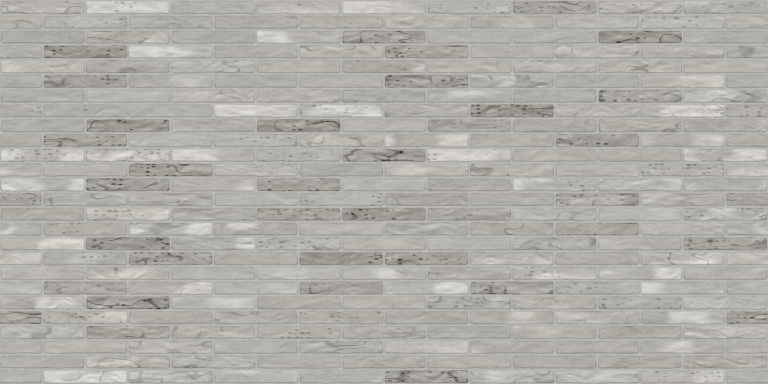
Write a Shadertoy shader that draws this texture.

```glsl
// Wall of long, thin, weathered pale grey bricks in a half-offset running bond.

#define COLUMNS 9.0
#define ROWS 26.0
#define JOINT 0.085          // half joint width, in row heights
#define CORNER 0.13          // corner radius, in row heights
#define DARK_SHARE 0.17      // share of dark, pitted bricks
#define CHALK 0.13           // strength of whitish scuffs
#define RELIEF 0.17          // strength of surface shading
#define BRICK_COLOR vec3(0.705, 0.695, 0.674)
#define DARK_COLOR vec3(0.625, 0.607, 0.583)
#define MORTAR_COLOR vec3(0.725, 0.728, 0.715)

float hash(vec2 p) {
    return fract(sin(dot(p, vec2(127.1, 311.7))) * 43758.5453);
}

float noise(vec2 p) {
    vec2 i = floor(p), f = fract(p);
    f = f * f * (3.0 - 2.0 * f);
    return mix(mix(hash(i), hash(i + vec2(1, 0)), f.x),
               mix(hash(i + vec2(0, 1)), hash(i + vec2(1, 1)), f.x), f.y);
}

float fbm(vec2 p) {
    float sum = 0.0, amplitude = 0.5;
    for (int i = 0; i < 4; i++) {
        sum += amplitude * noise(p);
        p = p * 2.03 + 17.3;
        amplitude *= 0.5;
    }
    return sum / 0.9375;
}

float roundedBox(vec2 p, vec2 halfSize, float radius) {
    vec2 q = abs(p) - halfSize + radius;
    return length(max(q, 0.0)) + min(max(q.x, q.y), 0.0) - radius;
}

// Folded clay surface, stretched along the brick
float clayHeight(vec2 p) {
    float bend = 1.6 * noise(p * vec2(0.8, 0.6) + 5.0);
    return fbm(vec2(p.x * 0.9, p.y * 2.6 + bend));
}

// Thin wavy cracks that fade in and out
float creases(vec2 p, float blur) {
    float n = noise(vec2(p.x * 0.75, p.y * 2.3 + 1.5 * noise(p * 0.9)));
    float line = 1.0 - smoothstep(0.02, 0.07 + blur, abs(n - 0.5));
    return line * smoothstep(0.45, 0.7, noise(p * vec2(0.7, 1.4) + 31.0));
}

// Small scattered holes, one candidate per cell
float pits(vec2 p, float blur) {
    vec2 grid = p * vec2(2.2, 3.6);
    vec2 cell = floor(grid);
    vec2 center = 0.3 + 0.4 * vec2(hash(cell + 3.1), hash(cell + 8.7));
    float radius = 0.1 + 0.17 * hash(cell + 5.9);
    float d = length((grid - cell - center) * vec2(0.75, 1.0));
    return step(0.56, hash(cell)) * (1.0 - smoothstep(radius - blur, radius + blur, d));
}

void mainImage(out vec4 fragColor, in vec2 fragCoord) {
    vec2 uv = fragCoord / iResolution.xy;
    float pixel = ROWS / iResolution.y;
    float pitch = 2.0 * ROWS / COLUMNS;   // brick pitch in row heights

    // Brick layout, rows counted from the top
    float row = floor((1.0 - uv.y) * ROWS);
    float along = uv.x * COLUMNS - 0.5 * mod(row, 2.0);
    vec2 id = vec2(mod(floor(along), COLUMNS), row);
    vec2 local = (vec2(fract(along), fract(uv.y * ROWS)) - 0.5) * vec2(pitch, 1.0);
    vec2 clay = local + 60.0 * vec2(hash(id + 1.3), hash(id + 7.7));

    // Slightly uneven brick outline
    float wobble = 0.05 * (noise(clay * vec2(1.5, 3.0)) - 0.5);
    float d = roundedBox(local, 0.5 * vec2(pitch, 1.0) - JOINT, CORNER) + wobble;
    float brickMask = 1.0 - smoothstep(-0.6 * pixel, 0.6 * pixel, d);

    // Tone of each brick
    float pick = hash(id + 21.4);
    float dark = smoothstep(1.0 - DARK_SHARE - 0.1, 1.0 - 0.4 * DARK_SHARE, pick);
    float rough = max(dark, 0.6 * smoothstep(0.45, 0.9, hash(id + 12.8)));
    vec3 brick = mix(BRICK_COLOR, DARK_COLOR, dark);
    brick += 0.045 * (hash(id + 33.5) - 0.5);
    brick += vec3(0.008, 0.0, -0.008) * (hash(id + 44.2) - 0.5);

    // Folds lit from above
    float height = clayHeight(clay);
    float slope = height - clayHeight(clay + vec2(-0.06, 0.16));
    brick += RELIEF * slope * (0.5 + rough) + 0.06 * (height - 0.5);

    // Chalky scuffs on part of the bricks
    float scuff = smoothstep(0.45, 0.75, noise(clay * vec2(0.45, 0.7) + 9.0));
    scuff *= smoothstep(0.3, 0.8, hash(id + 55.6)) * (1.0 - 0.8 * dark);
    brick += CHALK * scuff * (0.35 + 0.9 * height);

    // Cracks and holes
    brick -= 0.17 * creases(clay, 0.4 * pixel) * (0.15 + 0.85 * rough);
    float pitted = max(dark, 0.6 * step(0.83, hash(id + 66.1)));
    pitted *= smoothstep(0.3, 0.6, noise(clay * 0.8 + 14.0));
    brick -= 0.25 * pits(clay, 0.08 + pixel) * pitted;

    // Sandy mortar, with a shaded rim heavier under each brick
    vec3 mortar = MORTAR_COLOR + 0.05 * (fbm(uv * vec2(2.0, 1.0) * ROWS * 3.0) - 0.5);
    vec3 color = mix(mortar, brick, brickMask);
    float rim = 1.0 - smoothstep(0.0, 0.05 + 0.6 * pixel, abs(d));
    float below = smoothstep(0.3, -0.4, local.y);
    color -= rim * mix(0.035, 0.095, below);

    // Fine grain
    color += 0.025 * (noise(uv * vec2(2.0, 1.0) * ROWS * 8.0) - 0.5);
    fragColor = vec4(clamp(color, 0.0, 1.0), 1.0);
}
```
